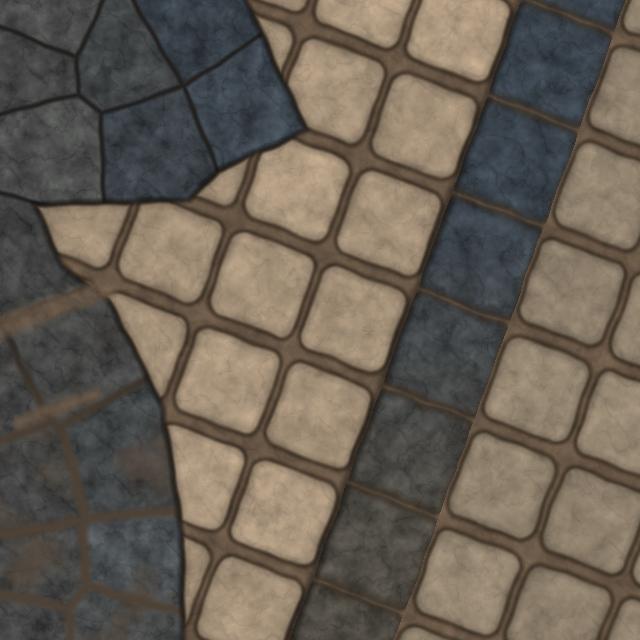
Give the GLSL for this texture, as a Shadertoy shader.

```glsl
// Cobbled pavement: a slanted grid of pale square setts, a dark band and irregular dark stones.

const float SOFT = 0.004; // edge softness in canvas units

const vec3 PALE = vec3(0.66, 0.58, 0.485);
const vec3 SLATE = vec3(0.27, 0.275, 0.27);
const vec3 BLUE_SLATE = vec3(0.23, 0.265, 0.30);
const vec3 DUST = vec3(0.41, 0.34, 0.275);
const vec3 SHADE = vec3(0.23, 0.185, 0.14);

// Outline of the irregular paving, y pointing down
const vec2 OUTLINE[13] = vec2[13](
    vec2(-0.1, -0.1), vec2(0.36, -0.1), vec2(0.384, 0.0), vec2(0.478, 0.204),
    vec2(0.339, 0.266), vec2(0.297, 0.312), vec2(0.052, 0.319), vec2(0.096, 0.414),
    vec2(0.168, 0.47), vec2(0.255, 0.638), vec2(0.283, 0.833), vec2(0.288, 1.1),
    vec2(-0.1, 1.1));

// Centres of the irregular stones
const vec2 CENTRES[16] = vec2[16](
    vec2(0.072, 0.033), vec2(0.046, 0.098), vec2(0.195, 0.091), vec2(0.293, 0.033),
    vec2(0.384, 0.169), vec2(0.078, 0.228), vec2(0.241, 0.224), vec2(0.033, 0.404),
    vec2(0.098, 0.553), vec2(-0.02, 0.61), vec2(0.195, 0.723), vec2(0.039, 0.762),
    vec2(0.208, 0.885), vec2(0.059, 0.892), vec2(0.182, 0.978), vec2(0.039, 0.985));

float hash(vec2 p) {
    return fract(sin(dot(p, vec2(127.1, 311.7))) * 4375.85);
}

vec2 gradient(vec2 cell) {
    float angle = 6.2832 * hash(cell);
    return vec2(cos(angle), sin(angle));
}

float gradientNoise(vec2 p) {
    vec2 i = floor(p), f = fract(p);
    vec2 w = f * f * f * (f * (f * 6.0 - 15.0) + 10.0);
    vec2 e = vec2(1.0, 0.0);
    float top = mix(dot(gradient(i), f), dot(gradient(i + e), f - e), w.x);
    float bottom = mix(dot(gradient(i + e.yx), f - e.yx), dot(gradient(i + 1.0), f - 1.0), w.x);
    return mix(top, bottom, w.y);
}

float fbm(vec2 p) {
    float sum = 0.0, amplitude = 0.6;
    for (int i = 0; i < 4; i++) {
        sum += amplitude * gradientNoise(p);
        p = mat2(1.6, 1.2, -1.2, 1.6) * p + 7.3;
        amplitude *= 0.55;
    }
    return sum;
}

float roundBox(vec2 p, vec2 halfSize, float radius) {
    vec2 q = abs(p) - halfSize + radius;
    return length(max(q, 0.0)) + min(max(q.x, q.y), 0.0) - radius;
}

float segment(vec2 p, vec2 a, vec2 b) {
    vec2 ab = b - a;
    return length(p - a - ab * clamp(dot(p - a, ab) / dot(ab, ab), 0.0, 1.0));
}

// Signed distance to the outline, negative inside
float outlineDistance(vec2 p) {
    float d = 10.0, side = 1.0;
    for (int i = 0; i < 13; i++) {
        vec2 a = OUTLINE[i], b = OUTLINE[(i + 12) % 13];
        d = min(d, segment(p, a, b));
        bool crosses = (a.y > p.y) != (b.y > p.y);
        if (crosses && p.x < a.x + (b.x - a.x) * (p.y - a.y) / (b.y - a.y)) side = -side;
    }
    return side * d;
}

// Mottled, finely cracked surface
vec3 weather(vec3 base, vec2 p, float seed, float contrast) {
    vec2 q = p + seed * 9.0;
    float mottle = fbm(q * 24.0) + 0.35 * fbm(q * 75.0);
    float crack = 1.0 - smoothstep(0.0, 0.09, abs(gradientNoise(q * 19.0 + 0.7 * fbm(q * 30.0))));
    return base * (1.0 + contrast * (mottle - 0.22 * crack));
}

// Slanted grid; column 1 is the dark band
vec3 settGrid(vec2 p, float outline) {
    vec2 r = p - vec2(0.553, 0.499);
    vec2 grid = vec2(dot(r, vec2(6.134, 2.221)), dot(r, vec2(-2.221, 5.817)));
    vec2 id = floor(grid + 0.5), local = grid - id;
    float seed = hash(id + 3.0);
    bool band = id.x == 1.0;
    float d = band ? roundBox(local, vec2(0.5, 0.46), 0.08) : roundBox(local, vec2(0.448, 0.418), 0.13);
    d = max(d * 0.16, 0.004 - outline);
    vec3 joint = weather(mix(SHADE, DUST, smoothstep(0.0, 0.011, d)), p, 0.3, 0.3);
    vec3 pale = PALE * mix(0.95, 1.05, seed) * (id.x > 1.0 ? vec3(0.87, 0.89, 0.9) : vec3(1.0));
    vec3 dark = mix(BLUE_SLATE, vec3(0.31, 0.295, 0.265), smoothstep(0.25, 0.9, p.y));
    vec3 stone = weather(band ? dark : pale, p, seed, band ? 0.55 : 0.25);
    stone *= mix(band ? 0.92 : 0.84, 1.0, smoothstep(0.0, 0.014, -d));
    float soft = band ? 2.5 * SOFT : SOFT;
    vec3 color = mix(stone, joint, smoothstep(-soft, soft, d));
    float bandShadow = 1.0 - smoothstep(0.0, 0.09, abs(grid.x - 0.5));
    return color * (1.0 - 0.38 * bandShadow * smoothstep(-0.01, 0.002, band ? 0.0 : d));
}

// Irregular stones: nearest centre, then distance to the closest shared edge
vec3 cobbles(vec2 p) {
    int nearest = 0;
    for (int i = 1; i < 16; i++)
        if (distance(p, CENTRES[i]) < distance(p, CENTRES[nearest])) nearest = i;
    vec2 a = CENTRES[nearest];
    float edge = 1.0;
    for (int i = 0; i < 16; i++)
        if (i != nearest) edge = min(edge, dot(0.5 * (a + CENTRES[i]) - p, normalize(CENTRES[i] - a)));
    float low = smoothstep(0.4, 0.75, p.y), seed = hash(a * 40.0);
    vec3 stone = weather(mix(SLATE, BLUE_SLATE, smoothstep(0.15, 0.28, a.x) * 0.9), p, seed, 0.6);
    stone *= mix(0.9, 1.15, seed);
    stone = mix(stone, DUST * 0.85, low * 0.6 * smoothstep(-0.05, 0.4, fbm(p * 9.0)));
    vec3 joint = mix(vec3(0.13, 0.125, 0.12), DUST * 0.75, low);
    return mix(joint, stone, smoothstep(0.0, 0.007 + 0.007 * low, edge));
}

void mainImage(out vec4 fragColor, in vec2 fragCoord) {
    vec2 uv = fragCoord / iResolution.xy;
    vec2 p = vec2(uv.x, 1.0 - uv.y);
    p += 0.004 * vec2(gradientNoise(p * 22.0), gradientNoise(p * 22.0 + 40.0));

    // Pale grid beneath the irregular paving, with a thin contact shadow
    float outline = outlineDistance(p);
    vec3 color = mix(cobbles(p), settGrid(p, outline), smoothstep(-SOFT, SOFT, outline));
    color *= mix(0.55, 1.0, smoothstep(0.0, 0.009, abs(outline)));

    // Wide dusty joints between the left stones
    float path = min(segment(p, vec2(-0.02, 0.52), vec2(0.165, 0.45)) - 0.014,
                     segment(p, vec2(0.03, 0.66), vec2(0.15, 0.615)) - 0.007);
    vec3 dust = weather(DUST, p, 0.6, 0.3);
    color = mix(color, dust, 0.85 * (1.0 - smoothstep(-0.008, 0.012, path)));

    fragColor = vec4(clamp(color, 0.0, 1.0), 1.0);
}
```
